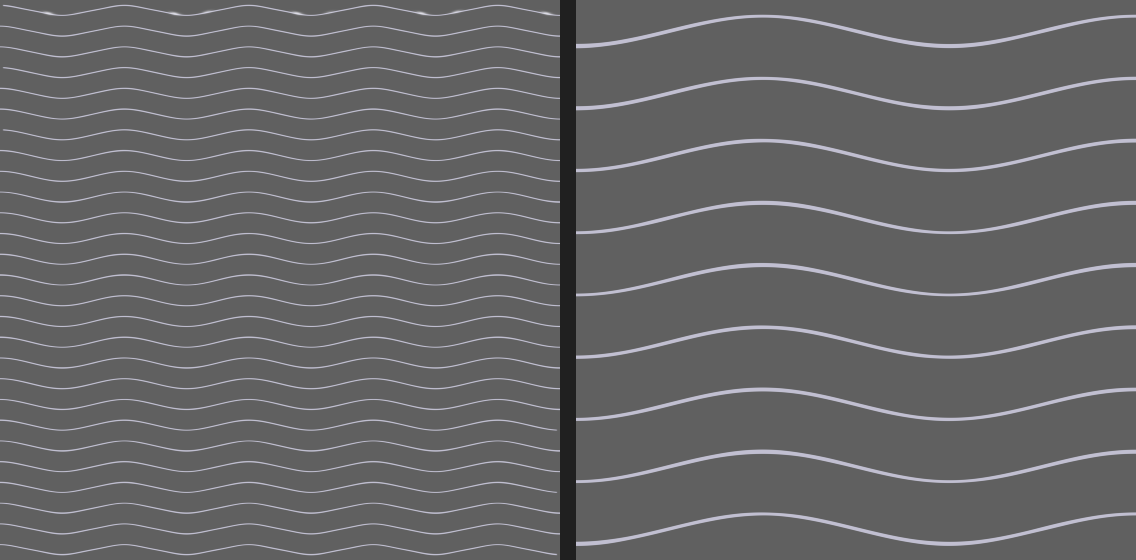
Left: the whole. Right: its middle third, enlarged.
This pattern is drawn by a Shadertoy shader. Its source:

```glsl
// Thin pale wavy lines stacked in even rows on a flat grey ground.

const vec3  GROUND     = vec3(0.377);
const vec3  LINE       = vec3(0.755, 0.75, 0.82);
const vec3  GLINT      = vec3(0.92, 0.92, 0.95);
const float ROWS       = 27.0;
const float WAVES      = 4.5;     // periods across the canvas
const float AMPLITUDE  = 0.0089;  // half the crest-to-trough height
const float LINE_WIDTH = 0.0021;
const float WIDTH_VARY = 0.25;    // relative swelling at crests and troughs
const float STRAIGHTEN = 0.07;    // third harmonic in the outermost rows
const float END_GAP    = 0.0055;  // short ends on some outer rows
const float SOFTNESS   = 0.65;    // edge blur in output samples
const float TAU        = 6.2831853;

float hash(vec2 p) {
    vec3 q = fract(vec3(p.xyx) * 0.1031);
    q += dot(q, q.yzx + 33.33);
    return fract((q.x + q.y) * q.z);
}

float valueNoise(vec2 p) {
    vec2 cell = floor(p);
    vec2 f = fract(p);
    f = f * f * (3.0 - 2.0 * f);
    return mix(mix(hash(cell), hash(cell + vec2(1, 0)), f.x),
               mix(hash(cell + vec2(0, 1)), hash(cell + vec2(1, 1)), f.x), f.y);
}

// Height of the wave in x and its slope in y; bend pulls it towards a triangle.
vec2 wave(float x, float bend) {
    float phase = TAU * WAVES * x;
    float height = cos(phase) + bend * cos(3.0 * phase);
    float slope = -TAU * WAVES * (sin(phase) + 3.0 * bend * sin(3.0 * phase));
    return AMPLITUDE / (1.0 + bend) * vec2(height, slope);
}

// Soft blots beside each trough of the first row.
float smudge(float x, float dy) {
    float period = floor(x * WAVES);
    float fromTrough = (fract(x * WAVES) - 0.5) / WAVES;
    float glow = 0.0;
    for (int i = 0; i < 2; i++) {
        float side = float(i);
        float seed = hash(vec2(period, side + 7.0));
        float center = mix(-0.028, 0.03, side) + 0.012 * (seed - 0.3);
        float strength = mix(0.8, 0.6 * seed, side);
        vec2 d = vec2(fromTrough - center, dy - 0.001) / vec2(0.009, 0.0026);
        glow += strength * exp(-dot(d, d));
    }
    return glow;
}

void mainImage(out vec4 fragColor, in vec2 fragCoord) {
    vec2 uv = fragCoord / iResolution.xy;
    float pixel = 1.0 / iResolution.y;

    // Row 0 is the top one; each wave stays inside its own band.
    float row = floor((1.0 - uv.y) * ROWS);
    float rowCenter = 1.0 - (row + 0.5) / ROWS;
    float outer = abs(2.0 * (row + 0.5) / ROWS - 1.0);

    // Distance to the curve
    vec2 curve = wave(uv.x, STRAIGHTEN * outer * outer);
    float dy = uv.y - rowCenter - curve.x;
    float dist = abs(dy) * inversesqrt(1.0 + curve.y * curve.y);

    // Uneven line weight: each row favours its crests or its troughs
    float lean = 2.0 * hash(vec2(row, 3.0)) - 1.0;
    float peak = cos(TAU * WAVES * uv.x);
    float swell = lean * peak * peak * peak;
    float grain = valueNoise(vec2(uv.x * 60.0, row * 5.0)) - 0.5;
    float halfWidth = 0.5 * LINE_WIDTH * (1.0 + WIDTH_VARY * (swell + 0.5 * grain));

    float edge = SOFTNESS * pixel;
    float ink = smoothstep(-edge, edge, halfWidth - dist);

    // Every third row near the top or bottom stops short of one side
    float third = mod(row, 3.0);
    float leftGap = (third < 0.5 && row < 8.5) ? END_GAP : -1.0;
    float rightGap = (third > 1.5 && row > 18.5) ? END_GAP : -1.0;
    ink *= smoothstep(-pixel, pixel, uv.x - leftGap);
    ink *= smoothstep(-pixel, pixel, 1.0 - rightGap - uv.x);

    vec3 color = mix(GROUND, LINE, ink);
    if (row < 0.5) color = mix(color, GLINT, min(smudge(uv.x, dy), 1.0));
    fragColor = vec4(color, 1.0);
}
```
